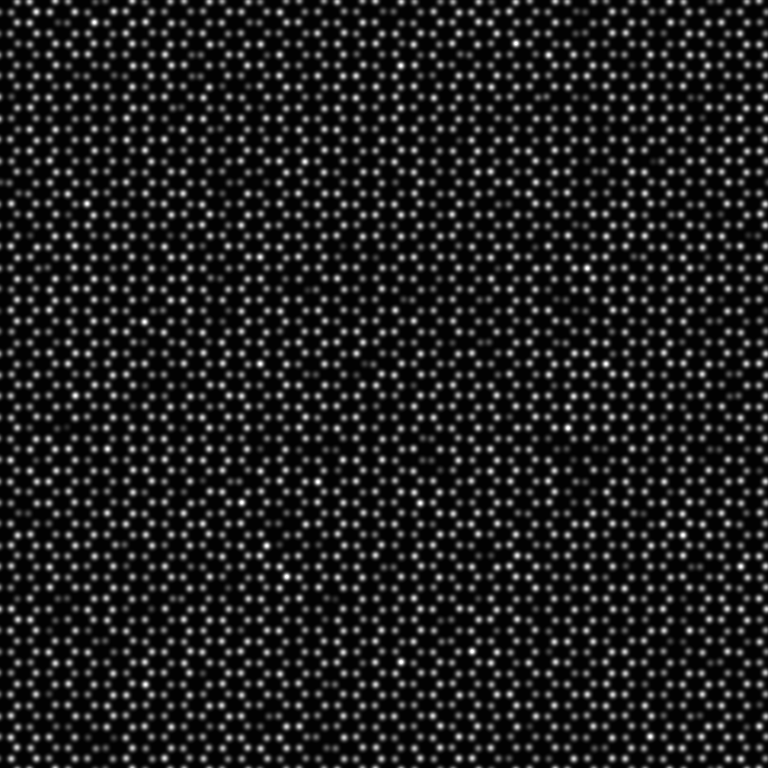
This pattern is drawn by a WebGL 1 fragment shader. Its source:

```glsl
precision highp float;
// Honeycomb lattice of soft glowing dots on black, with small flaws in brightness and place.

uniform vec2 u_resolution;

const vec2  GRID         = vec2(20.0, 72.0);   // dot pairs across, rows down (even)
const vec2  PHASE        = vec2(0.118, -0.12); // lattice offset, in cells
const float HALF_BOND    = 1.0 / 6.0;          // half the gap in a pair, in cells
const float DOT_SIGMA    = 0.0033;             // dot softness, canvas units
const float JITTER       = 0.0009;             // largest random shift of a dot
const float DIM_LEVEL    = 0.50;
const float BRIGHT_LEVEL = 0.86;
const float FLARE_SHARE  = 0.02;               // unusually bright dots
const float FLARE_GAIN   = 1.35;
const float FADE_SHARE   = 0.06;               // unusually faint dots
const float FADE_GAIN    = 0.55;
const float FLAW_SHARE   = 0.05;               // faint pairs drawn together
const float FLAW_GAIN    = 0.62;
const float FLAW_PULL    = 0.76;
const float BLACK_CUT    = 0.012;
const vec3  BACKGROUND   = vec3(0.006);
const vec3  GLOW         = vec3(1.0);

float hash(vec2 p, float seed) {
  vec3 q = fract(vec3(p.xyx + seed * 7.31) * vec3(0.1031, 0.1030, 0.0973));
  q += dot(q, q.yzx + 33.33);
  return fract((q.x + q.y) * q.z);
}

// Random brightness of one dot; seed tells the two dots of a pair apart.
float dotLevel(vec2 id, float seed) {
  float level = mix(DIM_LEVEL, BRIGHT_LEVEL, hash(id, seed));
  float rarity = hash(id, seed + 1.0);
  level *= mix(1.0, FADE_GAIN, step(rarity, FADE_SHARE));
  return level * mix(1.0, FLARE_GAIN, step(1.0 - FLARE_SHARE, rarity));
}

// Light from the two dots of the pair in the given cell.
float pairGlow(vec2 uv, vec2 cell, float stagger) {
  vec2 id = mod(cell, GRID);
  vec2 center = (cell + PHASE + vec2(stagger, 0.0)) / GRID;
  float flaw = step(hash(id, 1.0), FLAW_SHARE);
  float reach = HALF_BOND / GRID.x * mix(1.0, FLAW_PULL, flaw);
  float light = 0.0;
  for (int i = 0; i < 2; i++) {
    float side = float(i) * 2.0 - 1.0;
    float seed = 10.0 + float(i) * 10.0;
    vec2 shift = vec2(hash(id, seed + 2.0), hash(id, seed + 3.0)) * 2.0 - 1.0;
    vec2 d = uv - center - vec2(side * reach, 0.0) - shift * JITTER;
    light += dotLevel(id, seed) * exp(-0.5 * dot(d, d) / (DOT_SIGMA * DOT_SIGMA));
  }
  return light * mix(1.0, FLAW_GAIN, flaw);
}

void main() {
  vec2 uv = gl_FragCoord.xy / u_resolution;
  vec2 p = uv * GRID - PHASE;
  float nearRow = floor(p.y + 0.5);
  float light = 0.0;

  // Every other row is shifted by half a cell.
  for (int j = -1; j <= 1; j++) {
    float row = nearRow + float(j);
    float stagger = 0.5 * (1.0 - mod(row, 2.0));
    float nearColumn = floor(p.x - stagger + 0.5);
    for (int i = -1; i <= 1; i++) {
      light += pairGlow(uv, vec2(nearColumn + float(i), row), stagger);
    }
  }

  light = clamp(light - BLACK_CUT, 0.0, 1.0);
  gl_FragColor = vec4(mix(BACKGROUND, GLOW, light), 1.0);
}
```
